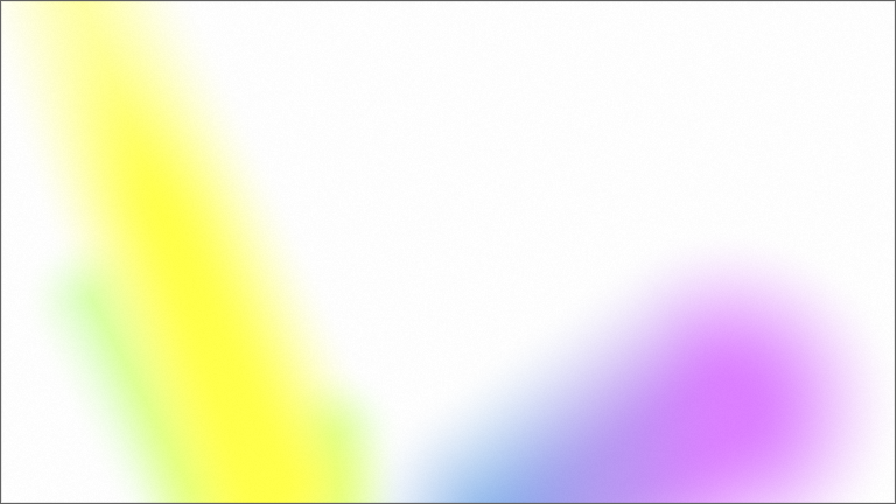
Write a Shadertoy shader that draws this background.

```glsl
const vec3 PAPER = vec3(0.993);
const vec3 YELLOW = vec3(1.0, 1.0, 0.29);
const vec3 LIME = vec3(0.76, 1.0, 0.56);
const vec3 BLUE = vec3(0.50, 0.68, 0.91);
const vec3 LAVENDER = vec3(0.70, 0.61, 0.94);
const vec3 MAGENTA = vec3(0.86, 0.50, 1.0);
const vec3 FRAME = vec3(0.38);

float hash(vec2 cell) {
    vec3 q = fract(cell.xyx * 0.1031);
    q += dot(q, q.yzx + 33.33);
    return fract((q.x + q.y) * q.z);
}

// Distance to a capsule whose radius runs from ra at a to rb at b
float taperedCapsule(vec2 p, vec2 a, vec2 b, float ra, float rb) {
    vec2 axis = b - a;
    float t = clamp(dot(p - a, axis) / dot(axis, axis), 0.0, 1.0);
    return length(p - a - axis * t) - mix(ra, rb, t);
}

float glow(float dist, float blur) {
    return 1.0 - smoothstep(-blur, blur, dist);
}

vec3 violetRamp(float x) {
    vec3 cool = mix(BLUE, LAVENDER, smoothstep(0.93, 1.22, x));
    return mix(cool, MAGENTA, smoothstep(1.14, 1.46, x));
}

// Coverage of a thin line along the canvas border
float frameMask(vec2 p, vec2 size, float width, float pixel) {
    vec2 edge = min(p, size - p);
    return clamp((width - min(edge.x, edge.y)) / pixel + 0.5, 0.0, 1.0);
}

void mainImage(out vec4 fragColor, in vec2 fragCoord) {
    float pixel = 1.0 / iResolution.y;
    vec2 p = fragCoord * pixel;
    vec2 size = iResolution.xy * pixel;
    vec3 color = PAPER;

    // Lime fringes below the yellow band
    float leftFringe = taperedCapsule(p, vec2(0.185, 0.403), vec2(0.382, 0.028), 0.045, 0.055);
    float rightFringe = taperedCapsule(p, vec2(0.660, 0.132), vec2(0.672, -0.02), 0.05, 0.05);
    color = mix(color, LIME, 0.85 * glow(leftFringe, 0.10));
    color = mix(color, LIME, 0.85 * glow(rightFringe, 0.095));

    // Yellow band, paler toward the top
    float band = taperedCapsule(p, vec2(0.162, 1.0), vec2(0.528, 0.039), 0.093, 0.148);
    float strength = 1.0 - 0.48 * smoothstep(0.55, 1.0, p.y);
    color = mix(color, YELLOW, strength * glow(band, 0.12));

    // Blue to magenta cloud
    float cloud = taperedCapsule(p, vec2(1.019, -0.065), vec2(1.44, 0.19), 0.162, 0.199);
    color = mix(color, violetRamp(p.x), glow(cloud, 0.16));

    // Fine grain and border
    color += (hash(floor(p * 432.0)) - 0.5) * 0.014;
    color = mix(color, FRAME, frameMask(p, size, 0.0023, pixel));

    fragColor = vec4(clamp(color, 0.0, 1.0), 1.0);
}
```
